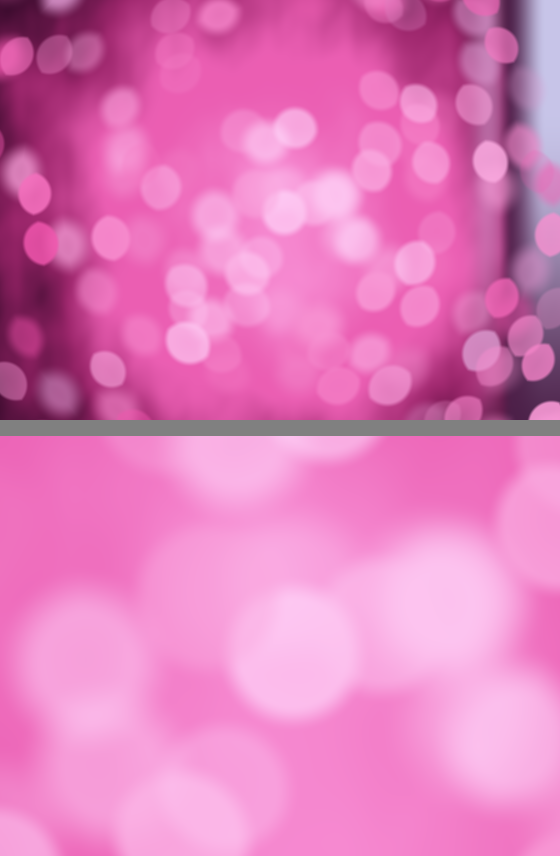
Top, the full canvas; bottom, a detail of the centre.
A Shadertoy shader for this background:

```glsl
const vec3 SHADOW = vec3(0.22, 0.04, 0.17);
const vec3 PLUM = vec3(0.60, 0.14, 0.41);
const vec3 PINK = vec3(0.92, 0.37, 0.70);
const vec3 BLUSH = vec3(0.98, 0.60, 0.86);
const vec3 ROSE = vec3(0.94, 0.32, 0.67);
const vec3 PALE = vec3(1.00, 0.84, 0.98);
const vec3 LILAC = vec3(0.82, 0.60, 0.80);
const vec3 DAYLIGHT = vec3(0.78, 0.77, 0.91);

vec3 hash3(vec3 seed) {
    vec3 h = fract(seed * vec3(0.1031, 0.1030, 0.0973));
    h += dot(h, h.yxz + 33.33);
    return fract((h.xxy + h.yxx) * h.zyx);
}

float layeredSines(vec2 p) {
    float sum = 0.0;
    float weight = 0.5;
    for (int i = 0; i < 4; i++) {
        sum += weight * sin(p.x + 1.3 * sin(p.y)) * cos(p.y * 0.8 + 0.6 * p.x);
        p = mat2(1.5, 0.9, -0.9, 1.5) * p + 2.7;
        weight *= 0.5;
    }
    return sum;
}

// Light falloff from the middle, in 0..1 canvas coordinates
float centralGlow(vec2 uv) {
    vec2 q = (uv - vec2(0.50, 0.47)) / vec2(0.36, 0.53);
    return exp(-dot(q, q));
}

vec3 backdrop(vec2 uv) {
    float haze = layeredSines(uv * vec2(14.0, 9.0));
    float folds = layeredSines(uv * vec2(24.0, 2.0));
    float glow = centralGlow(uv) + 0.14 * haze + 0.05 * folds;
    vec3 col = mix(SHADOW, PLUM, smoothstep(0.02, 0.28, glow));
    col = mix(col, PINK, smoothstep(0.20, 0.54, glow));
    col = mix(col, BLUSH, 0.75 * smoothstep(0.62, 1.05, glow));

    // Curtain edge: lilac fold, dark gap, then cool window light
    float fold = (uv.x - 0.872) / 0.030;
    col = mix(col, LILAC, 0.6 * exp(-fold * fold) * smoothstep(-0.3, 0.8, uv.y));
    col = mix(col, vec3(0.30, 0.13, 0.29), 0.9 * smoothstep(0.888, 0.916, uv.x));
    float window = smoothstep(0.905, 0.975, uv.x) * smoothstep(-0.1, 0.75, uv.y);
    return mix(col, DAYLIGHT, window);
}

// Disc clipped by a second disc shifted towards the middle of the canvas
float lensDistance(vec2 d, vec2 fromMiddle, float radius) {
    vec2 shift = 0.8 * radius * fromMiddle;
    return max(length(d), length(d + shift)) - radius;
}

// One jittered disc per cell, blended over the colour below
vec3 addDiscs(vec3 col, vec2 p, float aspect, float layer, float blur, float presence) {
    const float CELL = 0.15;
    vec2 offset = hash3(vec3(layer, 7.0, 3.0)).xy;
    vec2 home = floor(p / CELL + offset);
    for (int y = -1; y <= 1; y++) {
        for (int x = -1; x <= 1; x++) {
            vec2 cell = home + vec2(x, y);
            vec3 place = hash3(vec3(cell + 20.0, layer * 17.0 + 1.0));
            vec3 look = hash3(vec3(cell + 70.0, layer * 11.0 + 5.0));
            vec2 center = (cell - offset + mix(vec2(0.1), vec2(0.9), place.xy)) * CELL;
            float glow = centralGlow(center / vec2(aspect, 1.0));
            if (place.z > presence * mix(0.75, 1.25, glow)) continue;

            float radius = mix(0.050, 0.057, look.z);
            float dist = lensDistance(p - center, center - vec2(0.5 * aspect, 0.5), radius);
            float soft = blur + mix(0.003, 0.010, glow);
            float mask = 1.0 - smoothstep(-soft, soft, dist);

            float paleness = clamp(0.12 + 0.85 * glow + 0.7 * (look.x - 0.5), 0.0, 1.0);
            vec3 tint = mix(ROSE, PALE, paleness);
            tint = mix(tint, LILAC, 0.8 * step(0.88, look.z) * (1.0 - smoothstep(0.2, 0.5, glow)));
            float rim = 0.92 + 0.08 * smoothstep(-radius, 0.0, dist);
            float opacity = mix(0.25, 0.92, pow(look.y, 1.5)) * rim;
            col = mix(col, tint, mask * opacity);
        }
    }
    return col;
}

void mainImage(out vec4 fragColor, in vec2 fragCoord) {
    vec2 uv = fragCoord / iResolution.xy;
    vec2 p = fragCoord / iResolution.y;
    float aspect = iResolution.x / iResolution.y;

    vec3 col = backdrop(uv);

    // Far discs are blurred, near ones crisp
    for (int i = 0; i < 4; i++) {
        float layer = float(i);
        float blur = i < 2 ? 0.022 - 0.010 * layer : 0.001;
        col = addDiscs(col, p, aspect, layer, blur, 0.46);
    }
    fragColor = vec4(col, 1.0);
}
```
